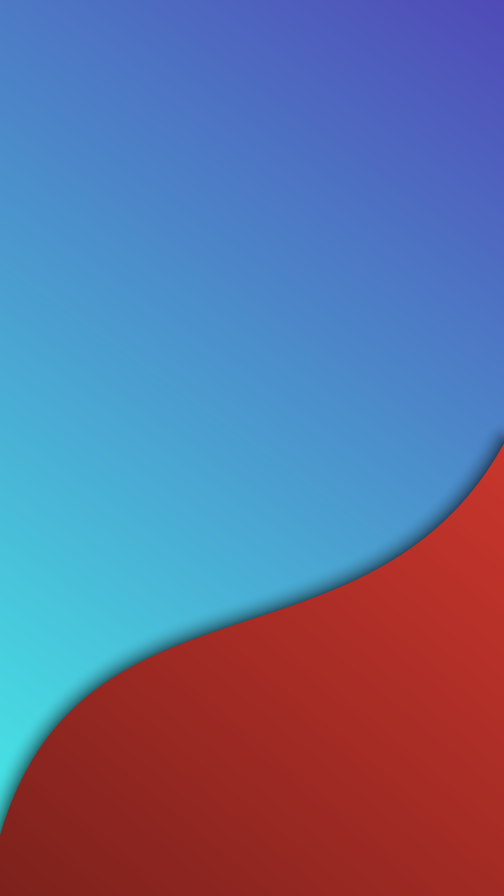
A Shadertoy shader for this background:

```glsl
#define ASPECT 0.5625
#define SEGMENTS 48
#define SHADOW_REACH 0.026
#define SHADOW_STRENGTH 0.52
#define SKY_VIOLET vec3(0.312, 0.290, 0.715)
#define SKY_CYAN vec3(0.272, 0.937, 0.909)
#define HILL_DARK vec3(0.490, 0.130, 0.110)
#define HILL_BRIGHT vec3(0.930, 0.250, 0.205)

// Cubic Bezier outline of the hill, from the left edge to the right edge
vec2 hillOutline(float t) {
    vec2 a = vec2(0.0, 0.068), b = vec2(0.162, 0.378);
    vec2 c = vec2(0.734, 0.236), d = vec2(1.0, 0.505);
    float s = 1.0 - t;
    vec2 point = s * s * s * a + 3.0 * s * s * t * b
               + 3.0 * s * t * t * c + t * t * t * d;
    return point * vec2(ASPECT, 1.0);
}

// Signed distance to the outline: negative inside the hill
float hillDistance(vec2 p) {
    float nearest = 1e3, side = 1.0;
    vec2 start = hillOutline(0.0);
    for (int i = 1; i <= SEGMENTS; i++) {
        vec2 end = hillOutline(float(i) / float(SEGMENTS));
        vec2 edge = end - start, offset = p - start;
        float along = clamp(dot(offset, edge) / dot(edge, edge), 0.0, 1.0);
        nearest = min(nearest, length(offset - edge * along));
        // The outline never doubles back, so one segment decides the side
        if (p.x >= start.x && p.x < end.x)
            side = edge.x * offset.y < edge.y * offset.x ? -1.0 : 1.0;
        start = end;
    }
    return nearest * side;
}

void mainImage(out vec4 fragColor, in vec2 fragCoord) {
    vec2 uv = fragCoord / iResolution.xy;
    float d = hillDistance(uv * vec2(ASPECT, 1.0));

    // Diagonal gradients
    vec3 sky = mix(SKY_VIOLET, SKY_CYAN, dot(1.0 - uv, vec2(0.287, 0.713)));
    vec3 hill = mix(HILL_DARK, HILL_BRIGHT, dot(uv, vec2(0.32, 0.68)));

    // Soft shadow cast on the sky
    float falloff = 1.0 - clamp(d / SHADOW_REACH, 0.0, 1.0);
    sky *= 1.0 - SHADOW_STRENGTH * falloff * falloff;

    // Smooth hill edge
    float pixel = 1.0 / iResolution.y;
    vec3 color = mix(hill, sky, smoothstep(-0.7 * pixel, 0.7 * pixel, d));
    fragColor = vec4(color, 1.0);
}
```
